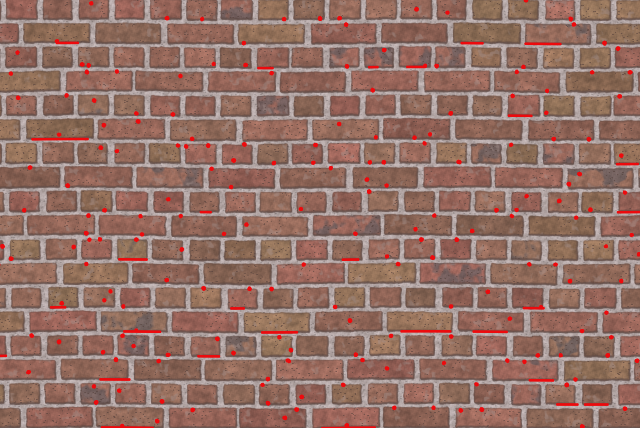
Give the GLSL for this texture, as a Shadertoy shader.

```glsl
// Weathered brick wall: alternating header and stretcher courses, pale mortar, red paint marks.

vec3 hash3(vec2 p) {
    vec3 h = fract(vec3(p.xyx) * vec3(.1031, .1030, .0973));
    h += dot(h, h.yxz + 33.33);
    return fract((h.xxy + h.yzz) * h.zyx);
}

// Layered, folded sines, roughly -1 to 1
float mottle(vec2 p) {
    float sum = 0., amp = .5;
    for (int i = 0; i < 4; i++) {
        p = mat2(.8, .6, -.6, .8) * p * 1.8 + 2.3;
        sum += amp * sin(p.x + 1.6 * sin(p.y + sum));
        amp *= .68;
    }
    return sum;
}

// Cellular noise: distance to the nearest scattered point
float cellular(vec2 p) {
    vec2 cell = floor(p);
    float nearest = 2.;
    for (int y = -1; y <= 1; y++)
        for (int x = -1; x <= 1; x++) {
            vec2 n = cell + vec2(x, y);
            nearest = min(nearest, length(n + hash3(n).xy - p));
        }
    return nearest;
}

float roundBox(vec2 p, vec2 halfSize, float radius) {
    vec2 d = abs(p) - halfSize + radius;
    return length(max(d, 0.)) + min(max(d.x, d.y), 0.) - radius;
}

void mainImage(out vec4 fragColor, in vec2 fragCoord) {
    // One unit per course, y running down from the top
    float px = 17.81 / iResolution.y;
    vec2 p = vec2(fragCoord.x, iResolution.y - fragCoord.y) * px;
    p.y += .12 + .025 * sin(p.x * .45);

    // Courses: even rows are headers, odd rows are stretchers
    float row = floor(p.y);
    bool stretcher = mod(row, 2.) > .5;
    float pitch = stretcher ? 2.98 : 1.49;
    float start = stretcher ? .95 + .8 * (mod(row, 4.) - 1.) : .24;
    start += .3 * (hash3(vec2(row, 7.)).x - .5);
    float column = floor((p.x - start) / pitch);
    vec2 id = vec2(column, row);
    vec2 q = vec2(p.x - start - (column + .5) * pitch, p.y - row - .5);

    // Brick outline, with uneven size, tilt and chipped edges
    vec3 shape = hash3(id + 11.), tone = hash3(id + 31.);
    vec2 halfSize = vec2(pitch * .5 - .09 - .06 * shape.x, .42 - .03 * shape.y);
    vec2 c = q - vec2(.08, .03) * (shape.zx - .5);
    c.y += c.x * .03 * (shape.z - .5);
    c += .022 * vec2(mottle(p * 3.), mottle(p * 3. + 9.));
    float edge = roundBox(c, halfSize, .06);
    float face = 1. - smoothstep(-px, px, edge);

    float broad = mottle(p * 1.3 + tone.xy * 20.);
    float grain = mottle(p * 5.);
    float pits = cellular(p * vec2(4., 6.));

    // Mortar, shaded below and to the right of each brick
    vec3 mortar = mix(vec3(.61, .56, .55), vec3(.78, .73, .73), .6 + .4 * grain);
    mortar *= 1. - .15 * smoothstep(.25, .05, pits);
    float shadow = 1. - smoothstep(-.02, .05, roundBox(c - vec2(.02, .035), halfSize, .06));
    mortar = mix(mortar, vec3(.36, .28, .26), .8 * shadow);

    // Fired clay: red to brown, some ochre, a few burnt grey
    vec3 clay = mix(vec3(.60, .385, .345), vec3(.55, .415, .345), tone.x);
    clay = mix(clay, vec3(.56, .45, .34), .7 * step(.86, tone.y));
    clay *= .92 + .18 * tone.z;
    float burnt = step(.9, tone.z) * smoothstep(-.3, .5, broad);
    clay = mix(clay, vec3(.36, .33, .34), .75 * burnt);
    clay *= 1. + .09 * broad + .09 * grain;

    // Lime smears, pits and dark worn rims
    clay = mix(clay, vec3(.64, .56, .54), .45 * smoothstep(.45, 1., mottle(p * 2. + 5.)));
    clay = mix(clay, vec3(.33, .25, .23), .6 * smoothstep(.2, .07, pits) * step(0., broad));
    float rim = smoothstep(-.09, 0., edge) * (.55 + .45 * smoothstep(-.3, .4, c.y));
    clay = mix(clay, vec3(.34, .26, .24), .6 * rim);

    vec3 color = mix(mortar, clay, face);

    // Paint: up to two blobs near the joints, and now and then a bar under a brick
    float paint = 1.;
    for (int i = 0; i < 2; i++) {
        vec3 spot = hash3(id + 61. + 17. * float(i));
        float side = spot.y * 2. - 1.;
        vec2 center = vec2((spot.x - .5) * (pitch - .3), sign(side) * (.39 - .4 * pow(abs(side), 4.)));
        float blob = length(q - center) - .095 + .015 * grain;
        if (spot.z < (stretcher ? .5 : .3)) paint = min(paint, blob);
    }
    vec3 bar = hash3(id + 123.);
    float reach = pitch * (.15 + .27 * bar.x);
    float barDistance = roundBox(q - vec2((bar.y - .5) * (pitch - 2. * reach), .43), vec2(reach, .055), .05);
    if (bar.z < (stretcher ? .14 : .06)) paint = min(paint, barDistance);
    color = mix(color, vec3(.93, .04, .05), 1. - smoothstep(-px * .6, px * .6, paint));

    fragColor = vec4(color, 1.);
}
```
